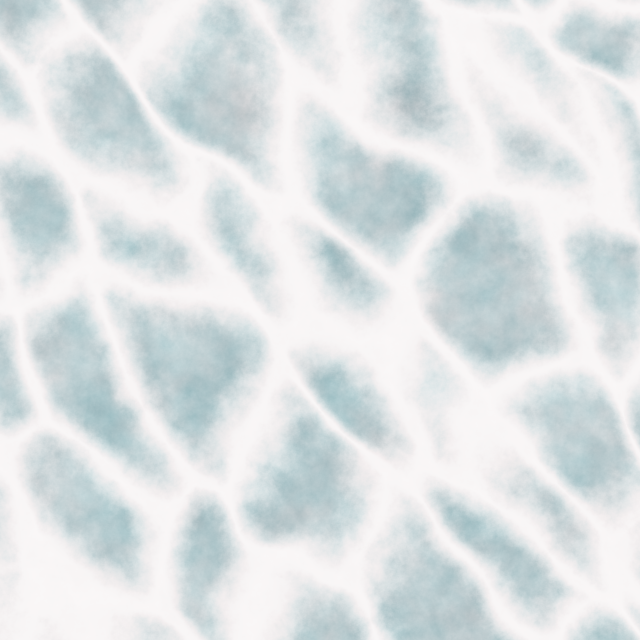
Write a WebGL 1 fragment shader that draws this texture.

```glsl
precision highp float;

uniform vec2 u_resolution;

const vec3 VEIN_WHITE = vec3(0.975, 0.965, 0.965);
const vec3 DEEP_TEAL = vec3(0.615, 0.720, 0.740);
const vec3 BLUSH = vec3(0.004, -0.008, -0.008);
const vec3 COOL_SHIFT = vec3(-0.055, 0.015, 0.020);
const vec2 GRAIN_DIRECTION = vec2(0.64, -0.77);
const vec2 CELLS_PER_UNIT = vec2(3.5, 7.0);
const float CELL_SHARPNESS = 8.0;

vec2 hash2(vec2 cell) {
  vec2 q = vec2(dot(cell, vec2(127.1, 311.7)), dot(cell, vec2(269.5, 183.3)));
  return fract(sin(q) * 43758.55);
}

float cornerSlope(vec2 cell, vec2 corner, vec2 f) {
  return dot(hash2(cell + corner) * 2.0 - 1.0, f - corner);
}

float gradientNoise(vec2 p) {
  vec2 cell = floor(p);
  vec2 f = fract(p);
  vec2 blend = f * f * f * (f * (f * 6.0 - 15.0) + 10.0);
  float low = mix(cornerSlope(cell, vec2(0.0, 0.0), f),
                  cornerSlope(cell, vec2(1.0, 0.0), f), blend.x);
  float high = mix(cornerSlope(cell, vec2(0.0, 1.0), f),
                   cornerSlope(cell, vec2(1.0, 1.0), f), blend.x);
  return mix(low, high, blend.y);
}

float fbm(vec2 p, float persistence) {
  float sum = 0.0;
  float amplitude = 1.0;
  for (int octave = 0; octave < 5; octave++) {
    sum += amplitude * gradientNoise(p);
    p = mat2(1.6, 1.2, -1.2, 1.6) * p + 17.3;
    amplitude *= persistence;
  }
  return sum;
}

vec2 warp(vec2 p, float frequency, float amount) {
  vec2 q = p * frequency;
  return p + amount * vec2(gradientNoise(q + 31.7), gradientNoise(q + 74.2));
}

// Rounded cell depth: near zero on the veins, growing toward cell centres.
float cellDepth(vec2 p, float sharpness) {
  vec2 cell = floor(p);
  vec2 f = fract(p);
  float strongest = 0.0;
  float total = 0.0;
  for (int y = -2; y <= 2; y++) {
    for (int x = -2; x <= 2; x++) {
      vec2 offset = vec2(float(x), float(y));
      vec2 toSite = offset + 0.1 + 0.8 * hash2(cell + offset) - f;
      float weight = exp(-sharpness * dot(toSite, toSite));
      strongest = max(strongest, weight);
      total += weight;
    }
  }
  float others = max(total - strongest, 1e-6);
  return log(max(strongest, 1e-6) / others) / (2.0 * sharpness);
}

void main() {
  vec2 p = gl_FragCoord.xy / u_resolution.y;

  // Bend the slanted cells, then fray their borders.
  vec2 bent = warp(warp(p, 2.6, 0.16), 8.0, 0.035);
  vec2 along = normalize(GRAIN_DIRECTION);
  vec2 across = vec2(-along.y, along.x);
  vec2 slanted = vec2(dot(bent, along), dot(bent, across)) * CELLS_PER_UNIT;

  float clouds = fbm(p * 7.0 + 5.0, 0.5);
  float mottle = fbm(p * 24.0 + 40.0, 0.68);
  float depth = cellDepth(slanted + 3.0, CELL_SHARPNESS);
  depth += 0.06 * clouds + 0.05 * mottle;

  // Pigment is uneven inside the patches and almost absent on the veins.
  float patchMask = smoothstep(0.0, 0.28, depth);
  float pigment = patchMask * (0.66 + 0.42 * clouds + 0.20 * mottle);
  pigment = clamp(pigment, 0.0, 1.1);

  // Patches drift between grey and teal; vein borders carry a faint blush.
  float hue = gradientNoise(p * 9.0 + 90.0) + 0.5 * gradientNoise(p * 38.0);
  float fringe = smoothstep(0.0, 0.08, pigment) * (1.0 - smoothstep(0.08, 0.3, pigment));
  vec3 color = mix(VEIN_WHITE, DEEP_TEAL, pigment);
  color += COOL_SHIFT * hue * patchMask + BLUSH * fringe;
  color += 0.008 * mottle * (1.0 - patchMask);

  gl_FragColor = vec4(clamp(color, 0.0, 1.0), 1.0);
}
```
